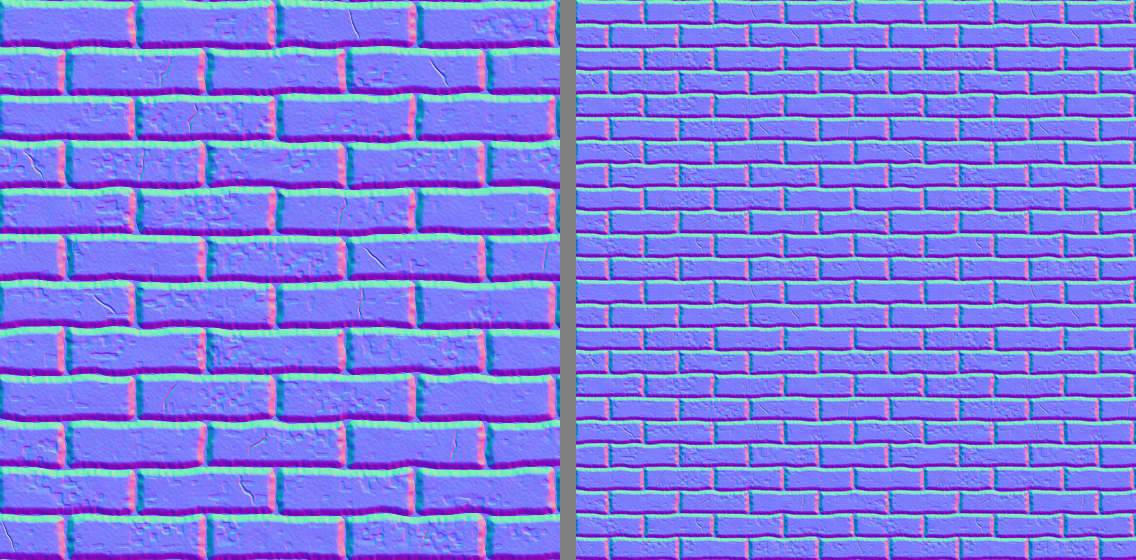
Left, the tile; right, the same tile 2 across and 2 down.
Write a three.js fragment shader that draws this texture map.

```glsl
// Tangent-space normal map of a worn running-bond brick wall, 4 bricks by 12 courses.
varying vec2 vUv;

float hash(vec2 p) {
  return fract(sin(dot(p, vec2(127.1, 311.7))) * 43758.5);
}

// Value noise with a whole number of cells per canvas, so it wraps.
float noise(vec2 p, vec2 cells) {
  vec2 g = p * cells;
  vec2 i = floor(g);
  vec2 f = fract(g);
  f = f * f * f * (f * (f * 6.0 - 15.0) + 10.0);
  vec2 a = mod(i, cells);
  vec2 b = mod(i + 1.0, cells);
  return mix(mix(hash(a), hash(vec2(b.x, a.y)), f.x),
             mix(hash(vec2(a.x, b.y)), hash(b), f.x), f.y);
}

float softMin(float a, float b, float k) {
  float h = max(k - abs(a - b), 0.0) / k;
  return min(a, b) - h * h * k * 0.25;
}

// Distance inward from the outline of a rounded box.
float insideBox(vec2 p, vec2 halfSize, float radius) {
  vec2 v = abs(p) - halfSize + radius;
  return radius - length(max(v, 0.0)) - min(max(v.x, v.y), 0.0);
}

// A wobbly slanted groove crossing some of the bricks.
float crack(vec2 local, vec2 id, float wobble) {
  float angle = mix(-0.9, 0.9, hash(id + 31.0));
  vec2 along = vec2(sin(angle), cos(angle));
  vec2 q = local - vec2(hash(id + 17.0) - 0.5, 0.0) * 0.18;
  float across = abs(dot(q, vec2(along.y, -along.x)) + (wobble - 0.5) * 0.009);
  float reach = 1.0 - smoothstep(0.015, 0.035, abs(dot(q, along)));
  return step(0.72, hash(id + 5.0)) * reach * (1.0 - smoothstep(0.0, 0.003, across));
}

float height(vec2 p) {
  // Wavy courses, alternate ones shifted by half a brick
  vec2 warp = vec2(noise(p, vec2(24.0, 36.0)), noise(p, vec2(19.0, 12.0))) - 0.5;
  vec2 grid = (p + warp * vec2(0.004, 0.007)) * vec2(4.0, 12.0) + vec2(0.03, 0.03);
  grid.x += 0.5 * (1.0 - mod(floor(grid.y), 2.0));
  vec2 id = mod(floor(grid), vec2(4.0, 12.0));
  vec2 local = (fract(grid) - 0.5) / vec2(4.0, 12.0);

  // Steep bevel with a ragged outline
  float lumps = noise(p, vec2(84.0, 96.0));
  float streaks = noise(p, vec2(150.0, 72.0));
  float ends = 1.0 - smoothstep(0.004, 0.024, 0.125 - abs(local.x));
  float d = insideBox(local, vec2(0.1235, 0.0409), 0.011);
  d -= (streaks - 0.4) * 0.0022 + ends * (lumps - 0.5) * 0.003;
  float h = 2.1 * softMin(max(d, 0.0), 0.0098, 0.004);
  float face = smoothstep(0.0, 0.012, d);

  // Chipped ends, clustered erosion and scattered pits
  float patches = noise(p, vec2(15.0, 21.0)) + 0.3 * (hash(id + 9.0) - 0.5);
  float worn = smoothstep(0.5, 0.85, patches);
  h -= face * ends * lumps * 0.0035;
  h -= face * worn * 0.0024 * smoothstep(0.4, 0.75, mix(lumps, streaks, 0.25));
  h -= face * 0.0011 * smoothstep(0.78, 0.95, noise(p, vec2(72.0, 80.0)));
  h -= face * 0.003 * crack(local, id, noise(p, vec2(60.0)));

  // Gentle swell and fine grain
  h += face * 0.0012 * noise(p, vec2(28.0, 34.0));
  return h + 0.0005 * noise(p, vec2(230.0));
}

void main() {
  vec2 e = vec2(0.001, 0.0);
  vec2 slope = vec2(height(vUv + e.xy) - height(vUv - e.xy),
                    height(vUv + e.yx) - height(vUv - e.yx)) / (2.0 * e.x);
  vec3 normal = normalize(vec3(-slope, 1.0));
  gl_FragColor = vec4(normal * 0.5 + 0.49, 1.0);
}
```
